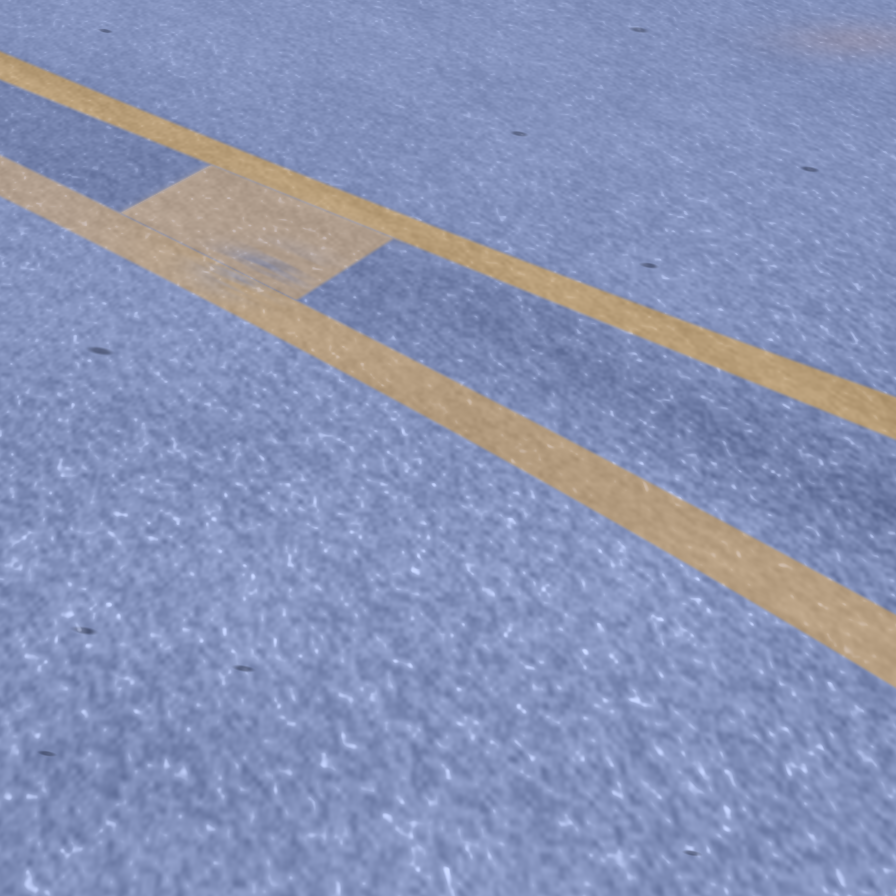
Write a WebGL 1 fragment shader that draws this texture.

```glsl
precision highp float;
// Blue-grey speckled asphalt crossed by two ochre road lines joined by a painted bar.

uniform vec2 u_resolution;

const vec3 ASPHALT = vec3(0.512, 0.570, 0.738);
const vec3 WORN_LANE = vec3(0.425, 0.480, 0.645);
const vec3 OCHRE = vec3(0.720, 0.618, 0.490);
const vec3 FADED_PAINT = vec3(0.700, 0.620, 0.545);
const vec3 PALE_EDGE = vec3(0.780, 0.705, 0.640);
const float SOFTNESS = 0.0028;

float hash(vec2 p) {
  vec3 q = fract(vec3(p.xyx) * 0.1031);
  q += dot(q, q.yzx + 33.33);
  return fract((q.x + q.y) * q.z);
}

float noise(vec2 p) {
  vec2 cell = floor(p);
  vec2 f = fract(p);
  f = f * f * (3.0 - 2.0 * f);
  float low = mix(hash(cell), hash(cell + vec2(1.0, 0.0)), f.x);
  float high = mix(hash(cell + vec2(0.0, 1.0)), hash(cell + 1.0), f.x);
  return mix(low, high, f.y);
}

float fbm(vec2 p) {
  float sum = 0.0;
  float gain = 0.5;
  for (int i = 0; i < 4; i++) {
    sum += gain * noise(p);
    p = mat2(1.6, 1.2, -1.2, 1.6) * p + 7.3;
    gain *= 0.5;
  }
  return sum / 0.9375;
}

// Height of a gently bent road edge: start, slope and curvature.
float edgeHeight(float x, vec3 bend) {
  return bend.x + x * (bend.y + x * bend.z);
}

float above(float d, float soft) {
  return smoothstep(-soft, soft, d);
}

float between(float y, float bottom, float top, float soft) {
  return above(y - bottom, soft) * above(top - y, soft);
}

float blob(vec2 p, vec2 center, vec2 size) {
  vec2 d = (p - center) / size;
  return exp(-dot(d, d));
}

// Sparse dark dashes, one candidate in each grid cell.
float flecks(vec2 p, vec2 grid, float density) {
  vec2 g = p * grid;
  vec2 cell = floor(g);
  vec2 center = 0.25 + 0.5 * vec2(hash(cell + 3.1), hash(cell + 8.7));
  vec2 d = (fract(g) - center) / grid;
  d.y += 0.15 * d.x;
  float size = 0.6 + 0.6 * hash(cell + 5.3);
  float shape = 1.0 - smoothstep(0.4, 1.2, length(d / vec2(0.013, 0.0038)) / size);
  return shape * step(1.0 - density, hash(cell + 17.0));
}

void main() {
  vec2 uv = gl_FragCoord.xy / u_resolution;
  float soft = max(SOFTNESS, 0.7 / u_resolution.y);

  // Ground coordinates: the grain shrinks and flattens with distance.
  float depth = 1.0 / (2.0 - uv.y);
  vec2 ground = vec2((uv.x - 0.5) * depth, 1.7 * depth) * 190.0 + 200.0;
  vec2 flow = vec2(dot(uv, vec2(0.91, -0.41)), dot(uv, vec2(0.41, 0.91)));
  float nearness = 1.0 - smoothstep(0.3, 1.0, uv.y);
  float coarse = noise(ground + 0.3 * ground.yx);
  float fine = noise(ground * 1.55 + 41.0);
  float grain = 0.6 * coarse + 0.4 * fine - 0.5;
  float sparkle = smoothstep(0.72, 0.98, 0.65 * coarse + 0.35 * fine);
  float streak = fbm(flow * vec2(7.0, 55.0)) - 0.5;

  // Road lines, listed from the top edge downwards.
  float farTop = edgeHeight(uv.x, vec3(0.943, -0.420, 0.034));
  float farBottom = edgeHeight(uv.x, vec3(0.911, -0.402, 0.0));
  float nearTop = edgeHeight(uv.x, vec3(0.827, -0.480, -0.033));
  float nearBottom = edgeHeight(uv.x, vec3(0.781, -0.490, -0.059));
  float farLine = between(uv.y, farBottom, farTop, soft);
  float nearLine = between(uv.y, nearBottom, nearTop, soft);
  float lane = between(uv.y, nearTop, farBottom, soft);
  float barLeft = uv.x - 0.137 - 1.89 * (uv.y - 0.763);
  float barRight = 0.336 + 1.57 * (uv.y - 0.668) - uv.x;
  float bar = lane * above(barLeft, soft * 1.8) * above(barRight, soft * 1.8);

  // Asphalt with broad tonal drift.
  vec3 color = ASPHALT + 0.07 * (fbm(uv * vec2(4.0, 6.0) + 2.0) - 0.5);
  color += 0.022 * blob(uv, vec2(0.45, 0.44), vec2(0.4, 0.16));
  color -= 0.030 * blob(uv, vec2(0.18, 0.10), vec2(0.18, 0.08));
  color += 0.045 * streak * smoothstep(0.5, 0.9, uv.y);
  color += vec3(0.06, 0.01, -0.04) * blob(uv, vec2(0.96, 0.955), vec2(0.09, 0.02));

  // Darker wear between the two lines.
  float across = (uv.y - nearTop) / max(farBottom - nearTop, 0.01);
  float wear = exp(-pow((across - 0.62) / 0.36, 2.0));
  wear = mix(0.75, wear, smoothstep(0.35, 0.6, uv.x)) + 0.9 * streak;
  color = mix(color, WORN_LANE, lane * clamp(wear, 0.0, 1.0) * 0.85);
  color -= 0.05 * exp(-abs(uv.y - farTop) / 0.005);
  color = mix(color, WORN_LANE * 0.72, 0.75 * flecks(uv, vec2(6.0, 9.0), 0.22));
  color += grain * mix(0.10, 0.23, nearness) + sparkle * mix(0.05, 0.16, nearness);

  // Paint, scuffed along its direction and thinned by the grain.
  vec3 paint = mix(FADED_PAINT, OCHRE, max(farLine, nearLine * smoothstep(0.05, 0.3, uv.x)));
  paint += vec3(0.01, 0.0, -0.035) * farLine + 0.09 * streak + 0.09 * grain;
  paint += vec3(0.05, 0.07, 0.12) * sparkle * (1.0 - 0.6 * farLine);
  float scuff = blob(uv, vec2(0.285, 0.698), vec2(0.06, 0.025)) * smoothstep(-0.05, 0.2, streak);
  float coverage = max(max(farLine, nearLine), bar);
  color = mix(color, paint, coverage * (0.95 - 0.6 * scuff));

  // Pale rim where the bar overlaps the older paint.
  float rim = exp(-abs(barLeft) / 0.005) * lane;
  rim += 0.4 * exp(-abs(uv.y - farBottom) / 0.004) * between(uv.x, 0.24, 0.45, 0.01);
  color = mix(color, PALE_EDGE, 0.6 * clamp(rim, 0.0, 1.0));

  gl_FragColor = vec4(clamp(color, 0.0, 1.0), 1.0);
}
```
